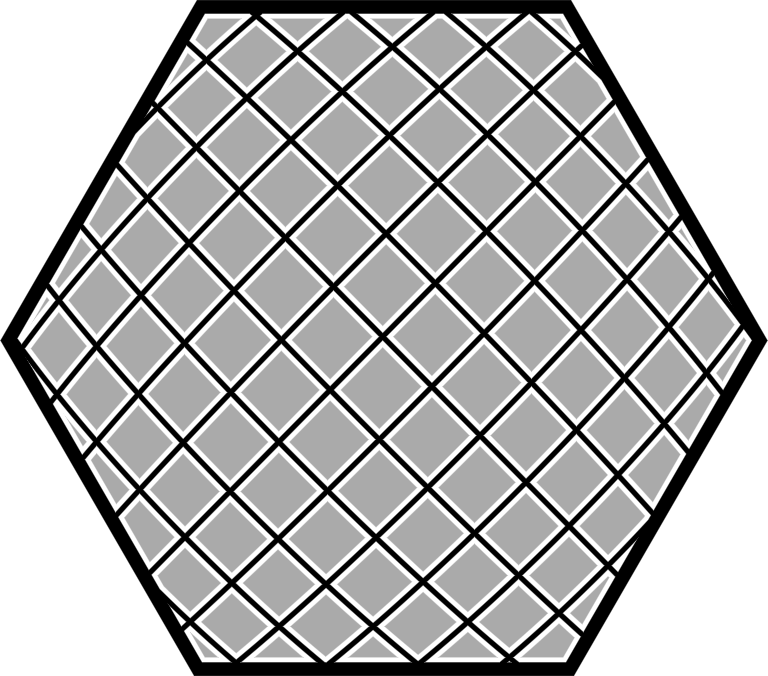
Reproduce this pattern procedurally as a Shadertoy shader.

```glsl
// Lengths are in canvas heights, measured from the centre.
const vec3 WHITE = vec3(1.0);
const vec3 TILE_GRAY = vec3(0.667);
const vec3 INK = vec3(0.0);

const float FLAT_APOTHEM = 0.5;      // centre to top and bottom sides
const float SLANT_APOTHEM = 0.4914;  // centre to the four slanted sides
const float TIP_DROP = 0.0037;       // left and right tips sit slightly low
const float FRAME_WIDTH = 0.0203;

const vec2 STEP_DOWN = vec2(0.0730, -0.0742);  // lattice step, down right
const vec2 STEP_UP = vec2(0.0781, 0.0792);     // lattice step, up right
const vec2 LATTICE_CENTER = vec2(-0.0019, 0.0020);
const float SPHERE_RADIUS = 0.711;
const float LINE_HALF_WIDTH = 0.0039;
const float TILE_GAP = 0.0072;       // white margin around each tile

// Distance inside the hexagon: positive within, negative outside.
float hexagonInside(vec2 p) {
    float flatSide = FLAT_APOTHEM - abs(p.y);
    vec2 q = abs(p + vec2(0.0, TIP_DROP));
    float slantSide = SLANT_APOTHEM - dot(q, vec2(0.8660, 0.5));
    return min(flatSide, slantSide);
}

// Undo the bulge of a sphere seen from the front.
vec2 unwrapSphere(vec2 p) {
    float r = max(length(p), 1e-5);
    return p * SPHERE_RADIUS * asin(min(r / SPHERE_RADIUS, 1.0)) / r;
}

// Distance to the nearest integer line, in units of the canvas.
float lineDistance(float coord, float pixel) {
    float slope = length(vec2(dFdx(coord), dFdy(coord))) / pixel;
    return abs(fract(coord + 0.5) - 0.5) / max(slope, 1e-4);
}

float coverage(float d, float softness) {
    return smoothstep(-softness, softness, d);
}

void mainImage(out vec4 fragColor, in vec2 fragCoord) {
    float pixel = 1.0 / iResolution.y;
    float softness = 0.8 * pixel;
    vec2 p = (fragCoord - 0.5 * iResolution.xy) * pixel;

    // Bulged lattice with lines of constant width
    vec2 cell = inverse(mat2(STEP_DOWN, STEP_UP)) * unwrapSphere(p - LATTICE_CENTER);
    float toLine = min(lineDistance(cell.x, pixel), lineDistance(cell.y, pixel));
    toLine -= LINE_HALF_WIDTH;

    // Frame and lines form one network of ink
    float inside = hexagonInside(p);
    float toInk = min(toLine, inside - FRAME_WIDTH);

    vec3 color = mix(WHITE, TILE_GRAY, coverage(toInk - TILE_GAP, softness));
    color = mix(INK, color, coverage(toInk, softness));
    color = mix(WHITE, color, coverage(inside, softness));
    fragColor = vec4(color, 1.0);
}
```
